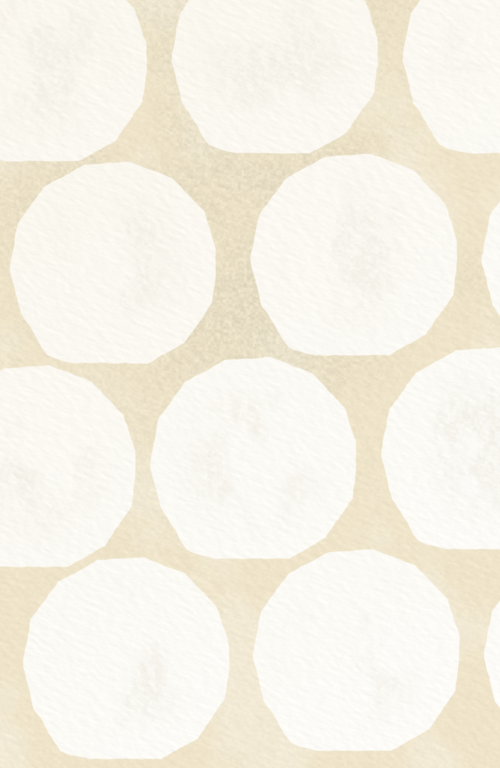
A WebGL 2 fragment shader for this pattern:

```glsl
#version 300 es
precision highp float;

uniform vec2 u_resolution;
out vec4 outColor;

// Lengths are fractions of the canvas height.
const float COLUMN_PITCH = 0.3008;
const vec4 ROW_X = vec4(0.057, 0.160, 0.029, 0.163);
const vec4 ROW_Y = vec4(0.932, 0.669, 0.404, 0.154);
const vec4 FIRST_SHIFT = vec4(0.0, -0.013, 0.013, 0.001);
const vec4 ROW_TILT = vec4(0.0, 0.0, 0.0125, 0.0);
const float FIRST_DROP = 0.0105;

const float DOT_RADIUS = 0.1365;
const vec2 DOT_HALF_SIZE = vec2(0.1341, 0.1315);
const float FACETS = 14.0;
const float EDGE_WOBBLE = 0.0014;

const vec3 SAND = vec3(0.938, 0.896, 0.790);
const vec3 PALE_SAND = vec3(0.952, 0.918, 0.840);
const vec3 STAIN = vec3(0.890, 0.852, 0.755);
const vec3 CHALK = vec3(0.990, 0.986, 0.970);
const vec3 CREAM = vec3(0.980, 0.967, 0.932);
const vec3 WORN = vec3(0.950, 0.938, 0.902);
const float PAPER_RELIEF = 0.042;

const float TAU = 6.2831853;

float hash(vec2 p) {
    vec3 q = fract(p.xyx * vec3(0.1031, 0.1030, 0.0973));
    q += dot(q, q.yzx + 33.33);
    return fract((q.x + q.y) * q.z);
}

float noise(vec2 p) {
    vec2 i = floor(p), f = fract(p);
    f = f * f * (3.0 - 2.0 * f);
    return mix(mix(hash(i), hash(i + vec2(1, 0)), f.x),
               mix(hash(i + vec2(0, 1)), hash(i + vec2(1, 1)), f.x), f.y);
}

float fbm(vec2 p) {
    float sum = 0.0, weight = 0.5;
    for (int i = 0; i < 5; i++) {
        sum += weight * noise(p);
        p = mat2(1.6, 1.2, -1.2, 1.6) * p + 17.3;
        weight *= 0.5;
    }
    return sum;
}

// Hand-cut round: faceted rim, one heavy lower-left corner, trimmed sides
float cutDot(vec2 p) {
    float angle = atan(p.y, p.x);
    float corner = (mod(angle + TAU, TAU) - 4.12) / 0.27;
    float radius = DOT_RADIUS + 0.0042 * cos(angle + 1.22) + 0.0092 * exp(-corner * corner);
    float sector = TAU / FACETS;
    float facet = mod(angle - 0.506, sector) - 0.5 * sector;
    radius *= cos(0.5 * sector) / cos(facet);
    vec2 trim = abs(p) - DOT_HALF_SIZE;
    return max(length(p) - radius, max(trim.x, trim.y));
}

// Slanted fibres lit from one side
float paperRelief(vec2 p) {
    vec2 fibre = mat2(0.92, 0.39, -0.39, 0.92) * p;
    fibre = vec2(dot(p, vec2(0.92, -0.39)), dot(p, vec2(0.39, 0.92))) * vec2(95.0, 215.0);
    return fbm(fibre) - fbm(fibre + vec2(0.25, 0.6));
}

void main() {
    vec2 p = gl_FragCoord.xy / u_resolution.y;
    float pixel = 1.0 / u_resolution.y;

    // Nearest dot in the staggered rows
    float dist = 1.0;
    vec2 local = vec2(0.0), id = vec2(0.0);
    for (int row = 0; row < 4; row++) {
        for (int col = 0; col < 3; col++) {
            float c = float(col);
            vec2 center = vec2(ROW_X[row] + c * COLUMN_PITCH, ROW_Y[row]);
            center.y += ROW_TILT[row] * max(c - 1.0, 0.0);
            if (col == 0) center += vec2(FIRST_SHIFT[row], -FIRST_DROP);
            float d = cutDot(p - center);
            if (d < dist) {
                dist = d;
                local = p - center;
                id = vec2(c, float(row));
            }
        }
    }
    dist += EDGE_WOBBLE * (noise(p * 110.0) - 0.5);

    // Mottled ground, darkest in the upper middle
    float cloud = fbm(p * 7.0 + 3.0);
    float grit = noise(p * 260.0) * 0.6 + noise(p * 430.0 + 9.0) * 0.4;
    vec2 stainOffset = (p - vec2(0.34, 0.74)) / vec2(0.36, 0.30);
    float stain = exp(-dot(stainOffset, stainOffset)) * smoothstep(0.22, 0.65, cloud);
    vec3 ground = mix(SAND, PALE_SAND, smoothstep(0.40, 0.75, fbm(p * 11.0 + 40.0)));
    ground = mix(ground, STAIN, 0.85 * stain);
    ground += (grit - 0.5) * (0.025 + 0.09 * stain);

    // Dots: creamier to the upper left, rubbed thin in patches
    float warmth = clamp(0.15 + 0.9 * (p.y - p.x * 0.6) + 0.25 * (hash(id + 4.0) - 0.5), 0.0, 1.0);
    vec3 paint = mix(CHALK, CREAM, warmth);
    float patches = smoothstep(0.42, 0.62, fbm(p * vec2(15.0, 11.0) + id * 7.0));
    float rubbed = smoothstep(0.35, 0.65, 0.6 * grit + 0.4 * noise(p * vec2(150.0, 70.0)));
    float inner = 1.0 - smoothstep(0.04, 0.125, length(local));
    paint = mix(paint, WORN, patches * inner * (0.25 + 0.5 * rubbed));

    vec3 color = mix(paint, ground, smoothstep(-pixel, pixel, dist));
    color += PAPER_RELIEF * paperRelief(p);
    outColor = vec4(clamp(color, 0.0, 1.0), 1.0);
}
```
